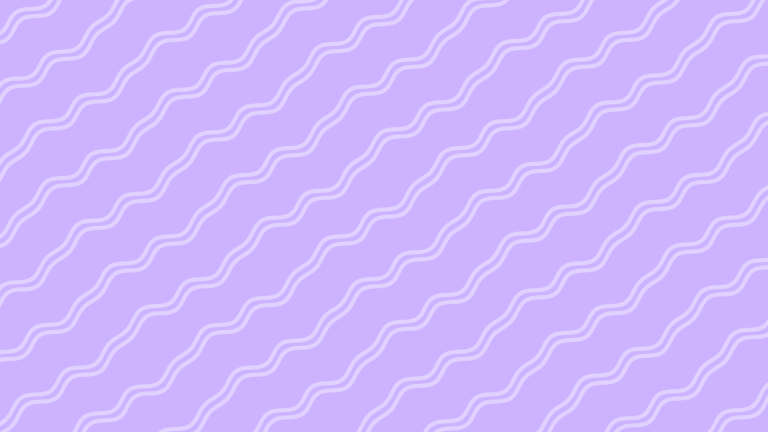
Give the GLSL for this pattern, as a Shadertoy shader.

```glsl
// Diagonal rows of paired wavy ribbons in pale lilac on a lavender ground.

const vec3  GROUND       = vec3(0.80, 0.70, 1.00);
const vec3  RIBBON       = vec3(0.88, 0.82, 1.00);

// Lengths are fractions of the canvas height.
const float TILT         = 0.635;                        // radians
const vec2  ANCHOR       = vec2(0.696, 0.519);           // middle of row zero
const float ROW_SPACING  = 0.1227;
const float WAVE_LENGTH  = 0.345;
const vec3  HARMONICS    = vec3(-0.0100, 0.0056, 0.0086); // wave amplitudes
const float STROKE_WIDTH = 0.0095;
const float PAIR_GAP     = 0.0205;                       // between stroke centres

// Neighbouring rows form families that share a phase.
const float FAMILY_SIZE  = 3.5;
const float FAMILY_START = 3.0;
const float FAMILY_SLIP  = 0.27;                         // in wave lengths
const float SLIP_LIMIT   = 0.43;

const float TAU = 6.2831853;

// Phase of a row, in wave lengths.
float rowPhase(float row) {
    float family = floor((row + FAMILY_START) / FAMILY_SIZE);
    return mod(family * FAMILY_SLIP, SLIP_LIMIT);
}

// Layered sines: x is the height of the wave, y its slope.
vec2 wave(float along, float phase) {
    const vec3 orders = vec3(1.0, 2.0, 3.0);
    vec3 angle = orders * TAU * (along / WAVE_LENGTH - phase);
    float height = dot(HARMONICS, sin(angle));
    float slope = dot(HARMONICS * orders, cos(angle)) * TAU / WAVE_LENGTH;
    return vec2(height, slope);
}

// Signed distance to the pair of strokes nearest to p.
float ribbonDistance(vec2 p) {
    vec2 tangent = vec2(cos(TILT), sin(TILT));
    vec2 normal = vec2(-tangent.y, tangent.x);
    float along = dot(p, tangent);
    float across = dot(p, normal);

    // Rows count downwards from the anchor.
    float row = floor(0.5 - across / ROW_SPACING);
    vec2 w = wave(along, rowPhase(row));
    float offset = across + row * ROW_SPACING - w.x;

    // Mirror into two strokes and correct for the slope of the wave.
    float stroke = abs(abs(offset) - 0.5 * PAIR_GAP);
    return stroke * inversesqrt(1.0 + w.y * w.y) - 0.5 * STROKE_WIDTH;
}

void mainImage(out vec4 fragColor, in vec2 fragCoord) {
    float pixel = 1.0 / iResolution.y;
    float d = ribbonDistance(fragCoord * pixel - ANCHOR);
    float coverage = 1.0 - smoothstep(-0.75 * pixel, 0.75 * pixel, d);
    fragColor = vec4(mix(GROUND, RIBBON, coverage), 1.0);
}
```
